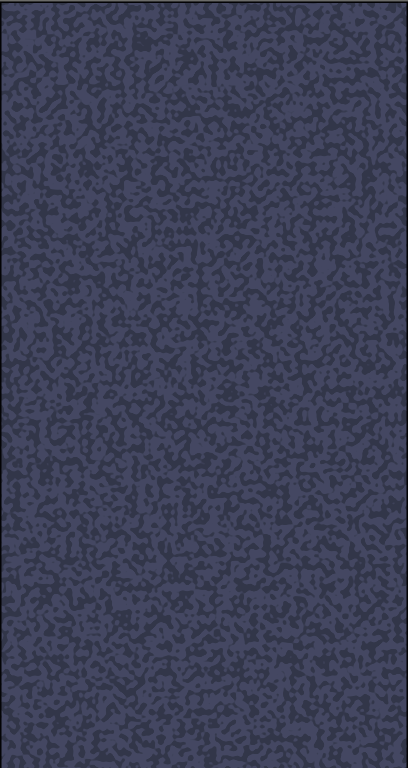
This texture is drawn by a Shadertoy shader. Its source:

```glsl
// Mottled two-tone slate-blue camouflage grain with a thin dark frame.

const vec3 LIGHT_BLUE = vec3(0.265, 0.280, 0.383);
const vec3 DARK_BLUE = vec3(0.196, 0.210, 0.286);
const vec3 FRAME_BLACK = vec3(0.01, 0.01, 0.02);
const vec3 RIM_GRAY = vec3(0.42, 0.42, 0.41);

const float CELLS_ACROSS = 62.0;    // fine noise cells per canvas width
const float LIGHT_LEVEL = -0.05;    // noise value where light begins
const float BROAD_WEIGHT = 0.45;    // strength of the coarser octave
const float FRAME_WIDTH = 0.0037;   // all lengths in canvas widths
const float RIM_WIDTH = 0.0036;
const float TOP_WIDTH = 0.0072;

// Unit gradient at a lattice point, from an integer hash
vec2 latticeGradient(vec2 cell) {
    uvec2 q = uvec2(ivec2(cell)) * uvec2(1597u, 3571u);
    uint h = (q.x ^ (q.y << 7u)) + q.y;
    h = (h ^ (h >> 15u)) * 73471u;
    h = (h ^ (h >> 13u)) * 91193u;
    h ^= h >> 16u;
    float angle = 6.28319 * float(h & 65535u) / 65536.0;
    return vec2(cos(angle), sin(angle));
}

float cornerValue(vec2 cell, vec2 local, vec2 corner) {
    return dot(latticeGradient(cell + corner), local - corner);
}

float gradientNoise(vec2 p) {
    vec2 cell = floor(p);
    vec2 f = p - cell;
    vec2 fade = f * f * f * (f * (f * 6.0 - 15.0) + 10.0);
    float low = mix(cornerValue(cell, f, vec2(0, 0)), cornerValue(cell, f, vec2(1, 0)), fade.x);
    float high = mix(cornerValue(cell, f, vec2(0, 1)), cornerValue(cell, f, vec2(1, 1)), fade.x);
    return mix(low, high, fade.y);
}

// Fine grain plus a coarser octave that gathers it into larger patches
float layeredNoise(vec2 p, float broadWeight) {
    return gradientNoise(p) + broadWeight * gradientNoise(p * 0.47 + vec2(91.3, 47.7));
}

// Antialiased band covering distances from zero to width
float edgeBand(float dist, float width, float pixel) {
    return 1.0 - smoothstep(width - 0.5 * pixel, width + 0.5 * pixel, dist);
}

vec3 mottle(vec2 p, float cells, float level, float pixel) {
    float softness = max(0.08, 0.62 * pixel * cells);
    float grain = layeredNoise(p * cells, BROAD_WEIGHT);
    return mix(DARK_BLUE, LIGHT_BLUE, smoothstep(level - softness, level + softness, grain));
}

void mainImage(out vec4 fragColor, in vec2 fragCoord) {
    float pixel = 1.0 / iResolution.x;
    vec2 p = fragCoord * pixel;
    float top = iResolution.y * pixel - p.y;
    float side = min(p.x, 1.0 - p.x);

    vec3 color = mottle(p, CELLS_ACROSS, LIGHT_LEVEL, pixel);

    // Dark frame on the sides and top, then the pale upper rim
    float frame = max(edgeBand(side, FRAME_WIDTH, pixel), edgeBand(top, TOP_WIDTH, pixel));
    color = mix(color, FRAME_BLACK, frame);
    color = mix(color, RIM_GRAY, edgeBand(top, RIM_WIDTH, pixel));

    fragColor = vec4(color, 1.0);
}
```
